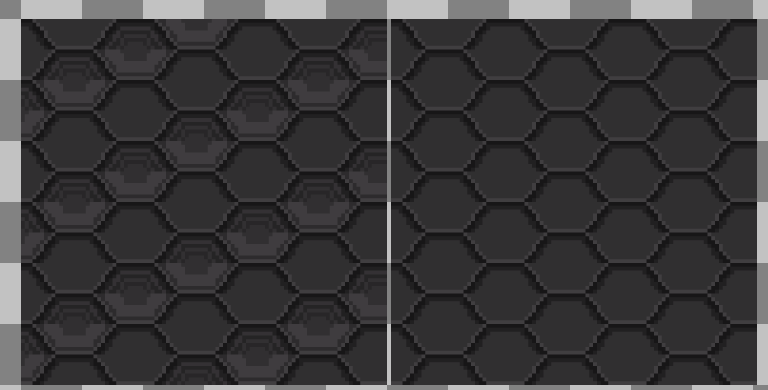
This pattern is drawn by a Shadertoy shader. Its source:

```glsl
// Signed depth inside a flat-topped hexagon, 22 wide and 16 high
float hexDepth(vec2 q) {
    q = abs(q);
    return min(8.0 - q.y, 0.8 * (11.0 - 0.75 * q.y - q.x));
}

// Grey level of one hexagon: shadow on its upper rim, light on its lower rim
float cellShade(vec2 q, float depth, bool raised) {
    bool upper = q.y < 0.0;
    if (upper && depth < 1.2) return 0.09;
    if (upper && depth < 2.3) return 0.13;
    if (!upper && depth < 0.9) return 0.25;
    if (!raised) return 0.188;

    // Nested steps of a raised cell
    if (upper) {
        if (depth < 3.2) return 0.2;
        if (depth < 4.4) return 0.145;
        if (depth < 5.2) return 0.195;
        return depth < 6.0 ? 0.155 : 0.19;
    }
    if (depth < 1.8) return 0.175;
    return depth < 5.2 ? 0.243 : 0.19;
}

// Staggered columns of hexagons on a grid of 96 x 96 blocks
vec3 hexPanel(vec2 p, bool mixed) {
    p = floor(p) + 0.5;
    float firstColumn = floor((p.x - 14.0) / 16.0);
    float bestDepth = -100.0;
    vec2 local = vec2(0.0);
    bool raised = false;
    for (int i = 0; i < 2; i++) {
        float column = firstColumn + float(i);
        float shift = 8.0 * mod(column, 2.0);
        float row = floor((p.y - shift) / 16.0 + 0.5);
        vec2 q = p - vec2(14.0 + 16.0 * column, shift + 16.0 * row);
        float depth = hexDepth(q);
        if (depth > bestDepth) {
            bestDepth = depth;
            local = q;
            raised = mixed && mod(row + floor((column + 1.0) / 2.0), 2.0) > 0.5;
        }
    }
    return cellShade(local, bestDepth, raised) * vec3(1.01, 0.97, 1.01);
}

// Two panels over a checkerboard; y runs downwards
vec3 scene(vec2 p) {
    vec2 a = (p - vec2(21.0, 19.0)) / 3.8125;
    vec2 b = (p - vec2(391.0, 19.0)) / 3.8125;
    if (a.y > 0.0 && a.y < 96.0) {
        if (a.x > 0.0 && a.x < 96.0) return hexPanel(a, true);
        if (b.x > 0.0 && b.x < 96.0) return hexPanel(b, false);
    }
    vec2 square = floor(a / 16.0);
    return vec3(mix(0.51, 0.76, mod(square.x + square.y, 2.0)));
}

void mainImage(out vec4 fragColor, in vec2 fragCoord) {
    // Average a grid of samples to smooth the edges
    const int SAMPLES = 4;
    vec3 sum = vec3(0.0);
    for (int y = 0; y < SAMPLES; y++) {
        for (int x = 0; x < SAMPLES; x++) {
            vec2 offset = (vec2(x, y) + 0.5) / float(SAMPLES) - 0.5;
            vec2 uv = (fragCoord + offset) / iResolution.xy;
            sum += scene(vec2(uv.x, 1.0 - uv.y) * vec2(768.0, 390.0));
        }
    }
    fragColor = vec4(sum / float(SAMPLES * SAMPLES), 1.0);
}
```
